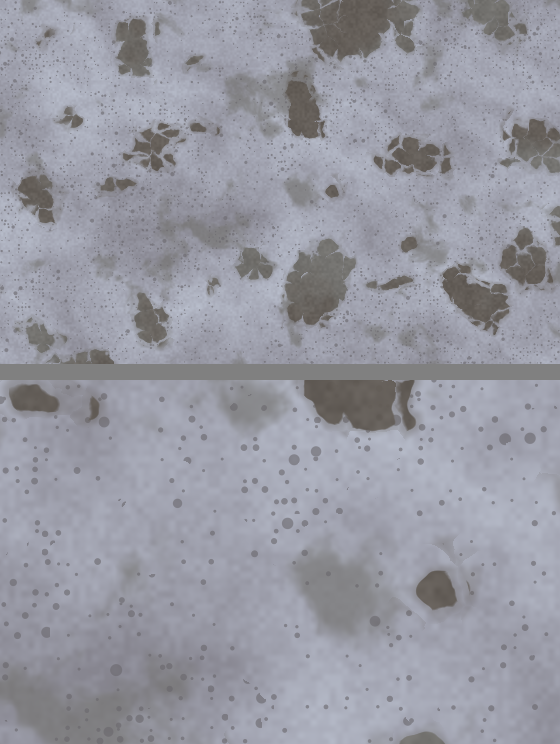
Top, the full canvas; bottom, a detail of the centre.
This texture is drawn by a WebGL 2 fragment shader. Its source:

```glsl
#version 300 es
precision highp float;
// Sea foam: a pale mottled veil with pin-prick bubbles, torn open in clusters over murky water.

uniform vec2 u_resolution;
out vec4 fragColor;

const vec3 FOAM_SHADE = vec3(0.53, 0.525, 0.565);
const vec3 FOAM_MID   = vec3(0.635, 0.643, 0.695);
const vec3 FOAM_LIGHT = vec3(0.74, 0.765, 0.82);
const vec3 WATER_GREY  = vec3(0.445, 0.44, 0.425);
const vec3 WATER_BROWN = vec3(0.375, 0.35, 0.325);
const vec3 SPECK = vec3(0.41, 0.40, 0.42);

vec2 hash2(vec2 p) {
    vec3 q = fract(vec3(p.xyx) * vec3(0.1031, 0.1030, 0.0973));
    q += dot(q, q.yzx + 33.33);
    return fract((q.xx + q.yz) * q.zy);
}

mat2 rotation(float angle) {
    float c = cos(angle), s = sin(angle);
    return mat2(c, s, -s, c);
}

float noise(vec2 p) {
    vec2 cell = floor(p), f = fract(p);
    f = f * f * (3.0 - 2.0 * f);
    float low = mix(hash2(cell).x, hash2(cell + vec2(1, 0)).x, f.x);
    float high = mix(hash2(cell + vec2(0, 1)).x, hash2(cell + vec2(1, 1)).x, f.x);
    return mix(low, high, f.y);
}

float fbm(vec2 p) {
    float sum = 0.0, amplitude = 0.5;
    for (int i = 0; i < 5; i++) {
        sum += amplitude * noise(p);
        p = rotation(0.6) * p * 2.03 + 17.3;
        amplitude *= 0.5;
    }
    return sum / 0.97;
}

vec2 warp(vec2 p, float scale, float amount) {
    return p + amount * (vec2(fbm(p * scale), fbm(p * scale + 41.7)) - 0.5);
}

// Signed depth inside the nearest scattered ellipse, positive inside.
float clusterDepth(vec2 p, float spacing) {
    vec2 home = floor(p / spacing);
    float depth = -1.0;
    for (int y = -1; y <= 1; y++)
    for (int x = -1; x <= 1; x++) {
        vec2 cell = home + vec2(x, y);
        vec2 place = hash2(cell + 71.0), shape = hash2(cell + 137.0);
        vec2 offset = p - (cell + 0.1 + 0.8 * place) * spacing;
        float radius = spacing * mix(0.11, 0.5, shape.x * shape.x);
        vec2 q = rotation(shape.y * 3.14) * offset;
        q.y /= mix(0.5, 0.9, place.x);
        depth = max(depth, radius - length(q));
    }
    return depth;
}

// Rounded cells: x is the distance to the border, y a random value per cell.
vec2 bubbleCells(vec2 p, float size) {
    vec2 q = p / size, home = floor(q);
    float nearest = 9.0, second = 9.0, id = 0.0;
    for (int y = -1; y <= 1; y++)
    for (int x = -1; x <= 1; x++) {
        vec2 cell = home + vec2(x, y), jitter = hash2(cell + 23.0);
        float d = length(cell + 0.1 + 0.8 * jitter - q);
        if (d < nearest) {
            second = nearest;
            nearest = d;
            id = hash2(cell + 59.0).y;
        } else {
            second = min(second, d);
        }
    }
    return vec2(0.5 * (second - nearest) * size, id);
}

// Tiny dark bubbles, one candidate per grid cell.
float specks(vec2 p, float size, float density, float blur) {
    vec2 cell = floor(p / size);
    vec2 place = hash2(cell + 211.0), kind = hash2(cell + 307.0);
    float d = length(p - (cell + 0.3 + 0.4 * place) * size);
    float radius = size * mix(0.14, 0.34, kind.y * kind.y);
    return step(kind.x, density) * (1.0 - smoothstep(radius - blur, radius + blur, d));
}

// Open water: depth inside holes that merge at the core and split at the rim.
float holeDepth(vec2 p) {
    float cluster = clusterDepth(warp(p, 7.0, 0.13), 0.25);
    vec2 bubble = bubbleCells(warp(p, 22.0, 0.035), 0.052);
    cluster += 0.035 * (bubble.y - 0.5) + 0.02 * (noise(p * 45.0) - 0.5);
    float gap = mix(0.006, -0.004, smoothstep(0.0, 0.05, cluster));
    gap += 0.009 * (noise(p * 13.0 + 5.0) - 0.5);
    return min(cluster, bubble.x - gap);
}

void main() {
    vec2 p = gl_FragCoord.xy / u_resolution.y;
    float pixel = 1.0 / u_resolution.y;

    // Cloudy foam with soft streaks and fine grain
    vec2 flow = warp(p, 3.0, 0.25);
    float cloud = fbm(flow * 5.0 + 9.0);
    float streak = 1.0 - abs(2.0 * fbm(rotation(0.5) * flow * vec2(5.0, 8.0) + 63.0) - 1.0);
    float tone = 1.1 * (cloud - 0.5) + 0.6 * (streak - 0.84);
    tone += 0.28 * (noise(p * 170.0) - 0.5) + 0.22 * (fbm(p * 32.0) - 0.5);
    vec3 color = mix(FOAM_MID, FOAM_LIGHT, clamp(tone * 1.5, 0.0, 1.0));
    color = mix(color, FOAM_SHADE, clamp(-tone * 1.6, 0.0, 1.0));

    // Thin smudges where water shows through the veil
    float smudge = smoothstep(0.60, 0.78, fbm(warp(p, 6.0, 0.1) * 11.0 + 90.0));
    color = mix(color, WATER_GREY, 0.6 * smudge);

    // Pin-prick bubbles at two sizes
    float density = smoothstep(0.3, 0.7, fbm(p * 6.0 + 31.0));
    float pricks = specks(p, 0.0095, 0.08 + 0.25 * density, 0.6 * pixel);
    pricks = max(pricks, specks(rotation(0.7) * p, 0.017, 0.13 * density, 0.7 * pixel));
    color = mix(color, SPECK, 0.6 * pricks);

    // Holes with a hazy rim and silty water
    float depth = holeDepth(p);
    float silt = smoothstep(0.3, 0.65, fbm(p * 4.0 + 120.0) + 3.0 * depth);
    vec3 water = mix(WATER_GREY, WATER_BROWN, silt);
    water += 0.05 * (noise(p * 150.0) - 0.5) + 0.06 * (fbm(p * 28.0) - 0.5);
    float haze = 0.3 * smoothstep(-0.016, 0.002, depth);
    float opening = smoothstep(-0.7 * pixel - 0.001, 0.7 * pixel + 0.002, depth);
    color = mix(color, water, max(haze, 0.95 * opening));

    fragColor = vec4(color, 1.0);
}
```
